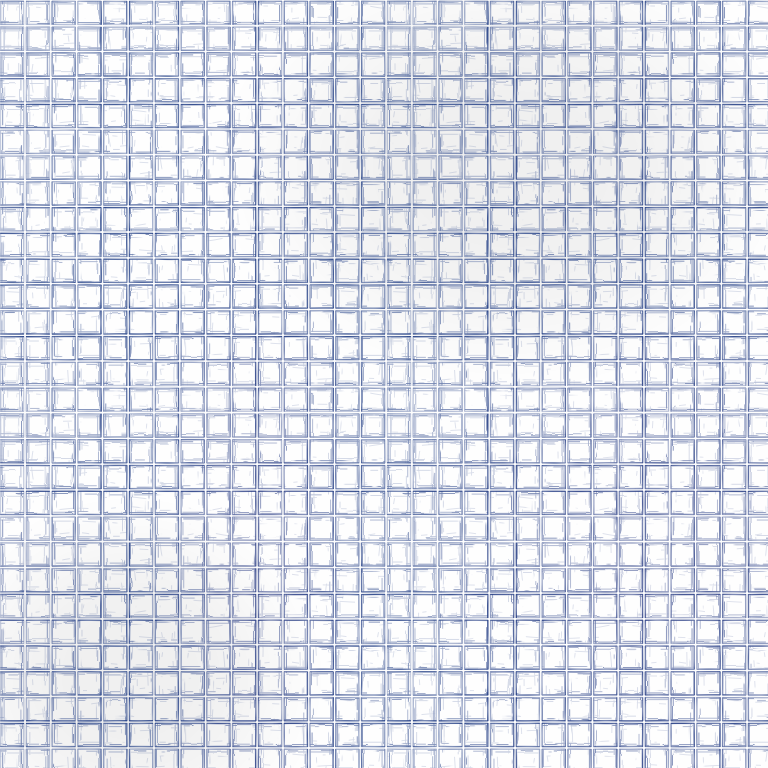
Write a Shadertoy shader that draws this pattern.

```glsl
const float CELLS = 29.78;
const float PERIOD = 15.0;   // lines before the wear repeats

float hash(vec2 p) {
    return fract(sin(dot(p, vec2(127.1, 311.7))) * 43758.5);
}

// Value noise along a line, one independent track per seed
float lineNoise(float x, float seed) {
    float i = floor(x);
    float f = smoothstep(0.0, 1.0, x - i);
    return mix(hash(vec2(i, seed)), hash(vec2(i + 1.0, seed)), f);
}

// Box-filtered coverage of a stroke centred on d = 0
float stroke(float d, float halfWidth, float px) {
    float hi = min(d + 0.5 * px, halfWidth);
    float lo = max(d - 0.5 * px, -halfWidth);
    return clamp((hi - lo) / px, 0.0, 1.0);
}

// Ink beside one tile edge: main rule and broken, paler inner rules
float edgeInk(float dist, float along, float line, float side, float px) {
    float index = mod(line, PERIOD);
    float seed = index * 4.0 + side;
    float mess = smoothstep(1.7, 0.7, abs(index - 1.0));

    float fade = mix(0.65, 1.0, lineNoise(along * 2.0, seed + 80.0));
    float weight = mix(0.45, 1.05, hash(vec2(seed, 3.0))) * fade * (1.0 - 0.4 * mess);
    float wobble = 0.012 * (lineNoise(along * 1.5, seed + 160.0) - 0.5);
    float ink = weight * stroke(dist - 0.052 - wobble, 0.028, px);

    float closeness = mix(0.6, 1.0, hash(vec2(seed, 5.0)));
    for (int i = 1; i <= 3; i++) {
        float n = float(i);
        float track = seed + 300.0 + n * 70.0;
        float offset = 0.05 + closeness * 0.058 * n;
        float jog = 0.03 * floor(2.0 * lineNoise(along * 2.0, track + 400.0));
        float presence = lineNoise(along * 2.2, track) + 0.22 * mess - 0.09 * n;
        float broken = smoothstep(0.42, 0.52, presence);
        float rule = stroke(dist - offset - jog, 0.019, px);
        ink = max(ink, broken * (0.78 - 0.19 * n) * rule);
    }

    // Rare faint scratch deeper in the tile
    float depth = 0.2 + 0.16 * lineNoise(along, seed + 700.0);
    float scratch = smoothstep(0.74, 0.82, lineNoise(along * 2.7, seed + 800.0));
    return max(ink, 0.16 * scratch * stroke(dist - depth, 0.02, px));
}

// Both edges of a tile along one axis
float axisInk(float f, float cell, float across, float along, float side, float px) {
    float cornerGap = smoothstep(0.015, 0.06, min(across, 1.0 - across));
    float nearEdge = edgeInk(f, along, cell, side, px);
    float farEdge = edgeInk(1.0 - f, along, cell + 1.0, side + 1.0, px);
    return cornerGap * max(nearEdge, farEdge);
}

float softPatch(vec2 uv, vec2 centre, vec2 radius) {
    return smoothstep(1.0, 0.3, length((uv - centre) / radius));
}

// Paper with broad grey shading
vec3 paperColour(vec2 uv) {
    float shade = softPatch(uv, vec2(0.66, 0.78), vec2(0.42, 0.32));
    shade = max(shade, softPatch(uv, vec2(0.17, 0.12), vec2(0.28, 0.26)));
    return vec3(0.998 - 0.055 * shade);
}

void mainImage(out vec4 fragColor, in vec2 fragCoord) {
    vec2 uv = fragCoord / iResolution.xy;
    float px = CELLS / iResolution.y;

    // Grid counted from the upper left
    vec2 grid = vec2(uv.x, 1.0 - uv.y) * CELLS + vec2(0.03, 0.0);
    vec2 cell = floor(grid);
    vec2 f = grid - cell;
    vec2 wrapped = mod(grid, PERIOD);

    float columns = axisInk(f.x, cell.x, f.y, wrapped.y, 0.0, px);
    float rows = axisInk(f.y, cell.y, f.x, wrapped.x, 2.0, px);
    float ink = max(columns, rows) + 0.2 * min(columns, rows);

    // Blue ink drifting slightly towards violet
    float drift = lineNoise(grid.y * 0.35, 7.0) * lineNoise(grid.x * 0.2, 11.0);
    vec3 inkColour = mix(vec3(0.18, 0.29, 0.55), vec3(0.27, 0.32, 0.57), drift);

    vec3 colour = mix(paperColour(uv), inkColour, clamp(ink, 0.0, 1.0));
    fragColor = vec4(colour, 1.0);
}
```
